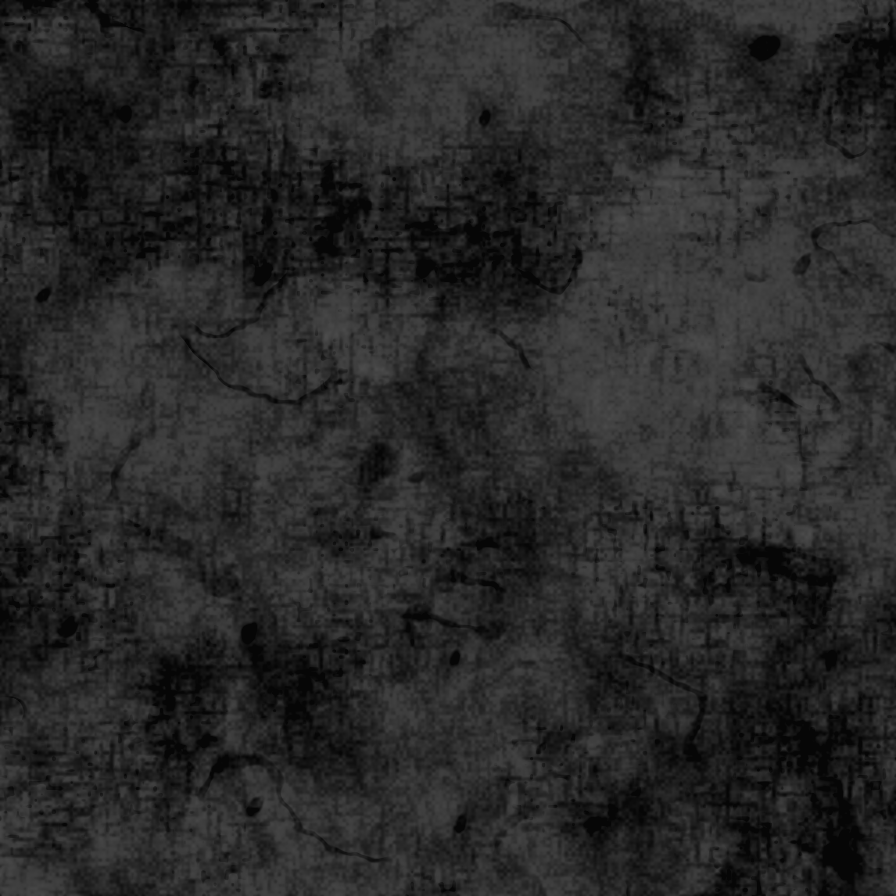
This texture is drawn by a three.js fragment shader. Its source:

```glsl
// Dark, worn cloth: mottled charcoal stains, torn paint rims, coarse weave, cracks and spots.
varying vec2 vUv;

#define BASE 0.171        // mean grey
#define CLOUD_SCALE 5.5   // large stains across the canvas
#define CLOUD_GAIN 0.31
#define RIM_GAIN 0.085    // contrast of the torn patches
#define THREADS 176.0     // threads across the canvas
#define WEAVE_GAIN 0.18
#define GRAIN_SCALE 250.0
#define GRAIN_GAIN 0.09
#define CRACK_GAIN 0.09
#define SPOT_CELLS 5.0
#define SPOT_GAIN 0.13
#define SOFT_LIMIT 0.235  // greys above this are compressed

float hash(vec2 p) {
  vec3 q = fract(vec3(p.xyx) * 0.1031);
  q += dot(q, q.yzx + 33.33);
  return fract((q.x + q.y) * q.z);
}

vec2 hash2(vec2 p) {
  return vec2(hash(p + 17.3), hash(p + 71.9));
}

float noise(vec2 p) {
  vec2 i = floor(p), f = fract(p);
  f = f * f * (3.0 - 2.0 * f);
  return mix(mix(hash(i), hash(i + vec2(1.0, 0.0)), f.x),
             mix(hash(i + vec2(0.0, 1.0)), hash(i + 1.0), f.x), f.y);
}

float fbm(vec2 p) {
  float sum = 0.0, gain = 0.516;
  for (int i = 0; i < 5; i++) {
    sum += gain * noise(p);
    p = mat2(1.6, 1.2, -1.2, 1.6) * p + 9.7;
    gain *= 0.5;
  }
  return sum;
}

vec2 direction(float turn) {
  float a = 6.2832 * turn;
  return vec2(cos(a), sin(a));
}

// Ragged patches: crisp along one side, fading inward; light or dark.
float tornRims(vec2 p, float cells, float seed) {
  vec2 g = p * cells, home = floor(g);
  float sum = 0.0;
  for (int y = -1; y <= 1; y++) {
    for (int x = -1; x <= 1; x++) {
      vec2 id = home + vec2(float(x), float(y));
      vec2 rnd = hash2(id + seed);
      vec2 q = g - id - 0.2 - 0.6 * rnd;
      float d = length(q * vec2(1.15, 0.9)) - mix(0.3, 0.65, hash(id + seed + 5.0));
      float side = smoothstep(-0.1, 0.45, dot(q, direction(rnd.x * 3.0)));
      float rim = smoothstep(0.0, -0.012 * cells, d) * exp(min(d, 0.0) * 5.0);
      sum += rim * side * (rnd.y > 0.5 ? 1.0 : -1.0);
    }
  }
  return sum;
}

// Small tilted ink drops, at most one per cell, each with a faint halo.
float inkSpots(vec2 p) {
  vec2 g = p * SPOT_CELLS, id = floor(g);
  vec2 rnd = hash2(id + 40.0);
  vec2 q = g - id - 0.25 - 0.5 * rnd;
  vec2 axis = direction(0.08 + 0.17 * rnd.x);
  q = vec2(dot(q, axis), dot(q, vec2(-axis.y, axis.x)));
  float d = length(q * vec2(0.65, 1.1 + 2.0 * q.x)) - mix(0.025, 0.06, rnd.y);
  float drop = smoothstep(0.012, -0.012, d) + 0.25 * smoothstep(0.12, 0.0, d);
  return drop * step(0.5, hash(id + 3.0));
}

// Short, broken dark strokes along the contours of a stretched noise field.
float cracks(vec2 p) {
  vec2 q = mat2(0.9, 0.35, -0.45, 0.9) * p;
  float ridge = abs(noise(q * vec2(9.0, 17.0) + 23.0) - 0.5);
  float width = 0.02 + 0.09 * noise(p * 60.0);
  float broken = smoothstep(0.6, 0.74, noise(p * 15.0 + 61.0));
  return smoothstep(width, width * 0.3, ridge) * broken;
}

// Dark gaps between short crossing threads, centred near zero.
float weave(vec2 p) {
  float warpThread = noise(p * vec2(THREADS, THREADS * 0.24));
  float weftThread = noise(p.yx * vec2(THREADS, THREADS * 0.24) + 31.0);
  return min(warpThread, weftThread) - 0.39;
}

void main() {
  vec2 bend = vec2(fbm(vUv * 7.0 + 3.0), fbm(vUv * 7.0 + 50.0)) - 0.5;
  vec2 p = vUv + 0.13 * bend;

  // Stains and torn layers
  float grey = BASE + CLOUD_GAIN * (fbm(p * CLOUD_SCALE + 12.0) - 0.5);
  grey += 0.18 * (fbm(vUv * vec2(24.0, 19.0) + 80.0) - 0.5);
  grey += RIM_GAIN * (tornRims(p, 4.0, 7.0) + 0.6 * tornRims(p + 0.37, 8.0, 90.0));

  // Bare ragged strip along the top
  float strip = smoothstep(0.975, 0.983, vUv.y + 0.16 * bend.y);
  grey = mix(grey, 0.26, 0.75 * strip * smoothstep(0.3, 0.45, vUv.x));

  // Cloth texture, stronger in worn areas
  float worn = smoothstep(0.42, 0.66, fbm(vUv * 8.0 + 130.0));
  grey += WEAVE_GAIN * mix(0.5, 1.15, worn) * weave(vUv);
  grey += GRAIN_GAIN * (noise(vUv * GRAIN_SCALE) - 0.5);
  grey -= 0.07 * worn * smoothstep(0.74, 0.9, noise(vUv * 150.0 + 7.0));

  // Dark marks
  grey -= CRACK_GAIN * cracks(p);
  grey -= SPOT_GAIN * inkSpots(vUv + 0.03 * bend);

  grey -= 0.55 * max(grey - SOFT_LIMIT, 0.0);
  gl_FragColor = vec4(vec3(clamp(grey, 0.025, 0.3)), 1.0);
}
```
